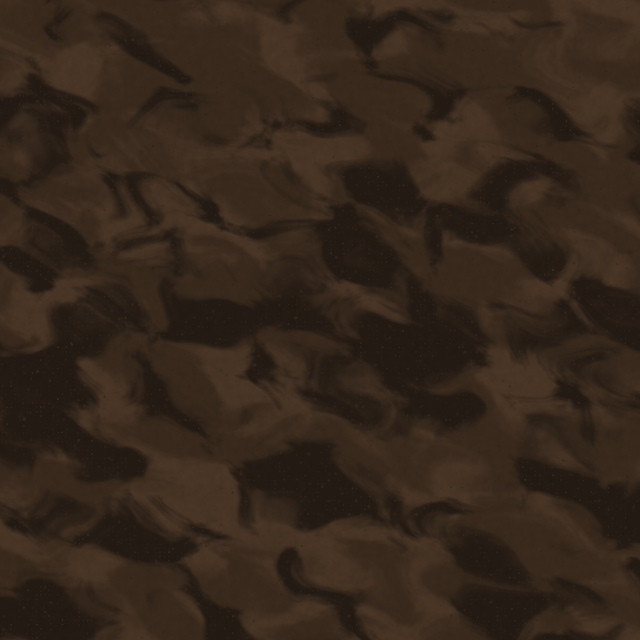
Reproduce this texture procedurally as a three.js fragment shader.

```glsl
// Dark, mottled earth: soft black-brown blotches over mid and light brown patches.
// Warped gradient noise, stretched sideways and slightly tilted, shapes the patches;
// jittered dots add fine grit, mostly inside the dark blotches.

#define BLOTCH_SCALE vec2(7.0, 10.5)
#define PATCH_SCALE vec2(5.5, 9.0)
#define TILT 0.22
#define WARP 0.35
#define DARK_LEVEL 0.11
#define DARK_SOFTNESS 0.21
#define LIGHT_LEVEL 0.05
#define GRIT_CELLS 150.0
#define DARK_BROWN vec3(0.137, 0.102, 0.076)
#define MID_BROWN vec3(0.220, 0.160, 0.110)
#define LIGHT_BROWN vec3(0.283, 0.207, 0.147)
#define GRIT_BROWN vec3(0.300, 0.225, 0.160)

varying vec2 vUv;

vec2 hash2(vec2 p) {
  vec3 q = fract(p.xyx * vec3(0.1031, 0.1030, 0.0973));
  q += dot(q, q.yzx + 33.33);
  return fract((q.xx + q.yz) * q.zy);
}

vec2 gradientAt(vec2 cell) {
  float angle = 6.28318 * hash2(cell).x;
  return vec2(cos(angle), sin(angle));
}

float gradientNoise(vec2 p) {
  vec2 i = floor(p);
  vec2 f = p - i;
  vec2 u = f * f * f * (f * (f * 6.0 - 15.0) + 10.0);
  vec2 e = vec2(1.0, 0.0);
  float low = mix(dot(gradientAt(i), f),
                  dot(gradientAt(i + e.xy), f - e.xy), u.x);
  float high = mix(dot(gradientAt(i + e.yx), f - e.yx),
                   dot(gradientAt(i + e.xx), f - e.xx), u.x);
  return mix(low, high, u.y);
}

float fbm(vec2 p) {
  float sum = 0.0;
  float amplitude = 1.0;
  for (int octave = 0; octave < 5; octave++) {
    sum += amplitude * gradientNoise(p);
    p = mat2(1.6, 1.2, -1.2, 1.6) * p + 17.3;
    amplitude *= 0.48;
  }
  return sum;
}

// Noise with its coordinates pushed about, for ragged, curling outlines
float warpedNoise(vec2 p) {
  vec2 push = vec2(gradientNoise(p * 1.3 + 41.0), gradientNoise(p * 1.3 + 83.0));
  return fbm(p + WARP * 2.0 * push);
}

// One jittered soft dot per cell; most cells stay empty or faint
float gritDots(vec2 p, float density) {
  vec2 cell = floor(p);
  vec2 place = hash2(cell + 7.0);
  vec2 kind = hash2(cell + 131.0);
  float radius = mix(0.16, 0.34, kind.y);
  float dist = length(p - cell - mix(vec2(0.35), vec2(0.65), place));
  float dot1 = 1.0 - smoothstep(radius * 0.4, radius, dist);
  return dot1 * step(kind.x, density) * mix(0.25, 1.0, place.x * place.y);
}

void main() {
  vec2 p = vec2(vUv.x, vUv.y + TILT * vUv.x);

  // Dark blotches thin out towards the top edge
  float blotch = warpedNoise(p * BLOTCH_SCALE + 20.0);
  blotch += 0.25 * gradientNoise(vUv * vec2(2.6, 3.4) + 60.0);
  blotch -= 0.30 * smoothstep(0.72, 1.0, vUv.y) - 0.03;
  float dark = smoothstep(DARK_LEVEL - DARK_SOFTNESS, DARK_LEVEL + DARK_SOFTNESS, blotch);

  // Pale patches over the mid brown ground
  float patchNoise = warpedNoise(p * PATCH_SCALE + 110.0);
  float light = smoothstep(LIGHT_LEVEL - 0.22, LIGHT_LEVEL + 0.28, patchNoise);

  vec3 color = mix(MID_BROWN, LIGHT_BROWN, light);
  color = mix(color, DARK_BROWN, dark);

  // Fine uneven tone
  color *= 1.0 + 0.06 * gradientNoise(vUv * 75.0) + 0.04 * gradientNoise(vUv * 170.0);

  // Pale grit in the dark, a few dark flecks on the pale ground
  float grit = gritDots(vUv * GRIT_CELLS, 0.35) + gritDots(vUv * GRIT_CELLS * 0.63 + 9.0, 0.12);
  color = mix(color, GRIT_BROWN, 0.5 * min(grit, 1.0) * dark);
  float fleck = gritDots(vUv * GRIT_CELLS * 0.8 + 51.0, 0.08);
  color = mix(color, DARK_BROWN, 0.45 * fleck * (1.0 - dark));

  gl_FragColor = vec4(color, 1.0);
}
```
